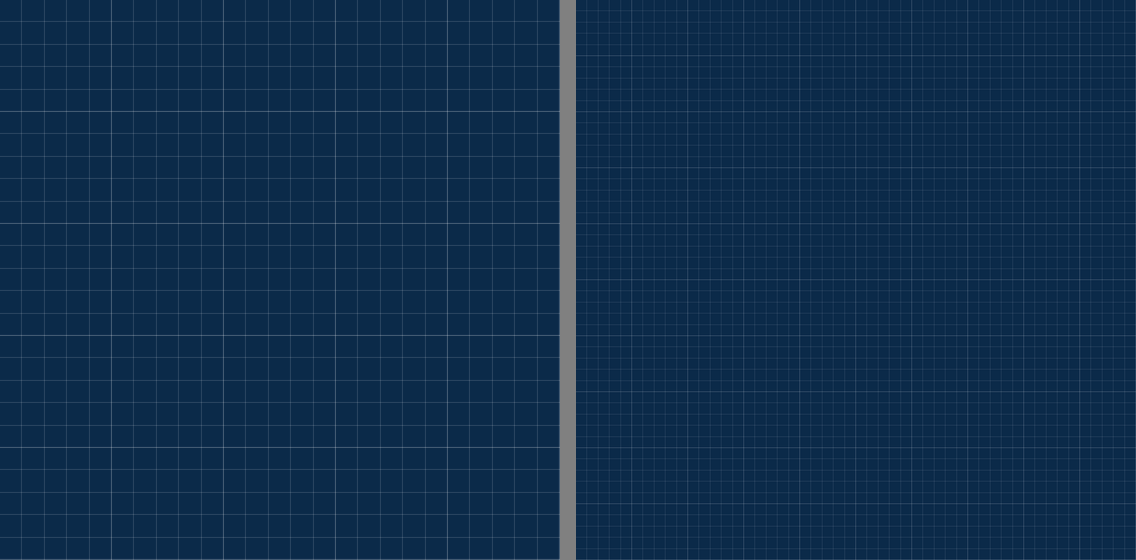
Left, the tile; right, the same tile 2 across and 2 down.
Write a Shadertoy shader that draws this pattern.

```glsl
const float MINOR_CELLS = 25.0;          // fine cells across and down
const float MAJOR_CELLS = 5.0;           // bold cells across and down
const float LINE_WIDTH = 1.0 / 512.0;    // fraction of the canvas
const float LINE_OPACITY = 0.12;         // opacity of one layer of ink
const vec3 PAPER_COLOR = vec3(0.042, 0.163, 0.288);
const vec3 INK_COLOR = vec3(1.0);

// Pixel coverage of the lines that close each cell, per axis.
// Line ends snap to whole pixels so every line is equally crisp.
vec2 lineCoverage(vec2 pixel, float cells) {
    vec2 width = LINE_WIDTH * iResolution.xy;
    vec2 index = floor(pixel * cells / iResolution.xy + 0.5);
    vec2 lineEnd = floor(index * iResolution.xy / cells + 0.5);
    vec2 overlap = min(pixel + 0.5, lineEnd) - max(pixel - 0.5, lineEnd - width);
    return clamp(overlap, 0.0, 1.0);
}

// Lays translucent vertical, then horizontal, lines over a colour.
vec3 inkGrid(vec3 color, vec2 pixel, float cells) {
    vec2 ink = LINE_OPACITY * lineCoverage(pixel, cells);
    color = mix(color, INK_COLOR, ink.x);
    return mix(color, INK_COLOR, ink.y);
}

void mainImage(out vec4 fragColor, in vec2 fragCoord) {
    // Cells run rightward and downward from the top left corner
    vec2 pixel = vec2(fragCoord.x, iResolution.y - fragCoord.y);

    // Bold lines are fine lines inked a second time
    vec3 color = inkGrid(PAPER_COLOR, pixel, MINOR_CELLS);
    color = inkGrid(color, pixel, MAJOR_CELLS);

    fragColor = vec4(color, 1.0);
}
```
